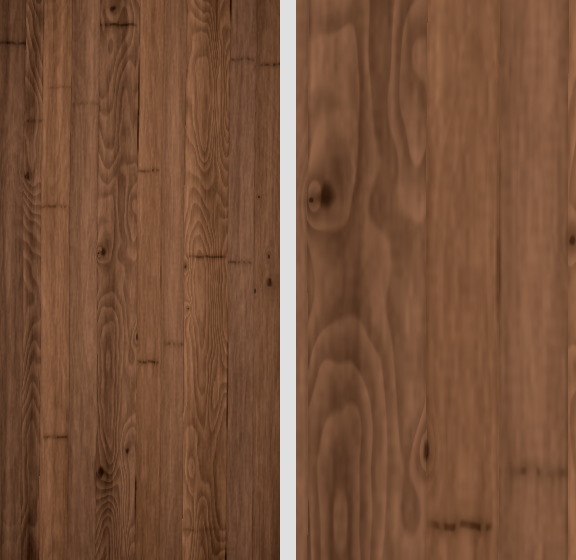
Left, the full canvas; right, a detail of the centre.
Reproduce this texture procedurally as a WebGL 2 fragment shader.

```glsl
#version 300 es
precision highp float;

#define PLANKS 9.5
#define LEAN 0.011
#define KNOTS 13
#define RING_COUNT 13.0
#define FIGURE_DEPTH 0.26
#define GRAIN_DEPTH 0.62
#define PORE_DEPTH 0.30
#define SEAM_DEPTH 0.17
#define BAR_CHANCE 0.42
#define BASE_TONE 0.84
#define DARK_WOOD vec3(0.25, 0.145, 0.08)
#define LIGHT_WOOD vec3(0.57, 0.395, 0.285)

uniform vec2 u_resolution;
out vec4 fragColor;

float hash(vec2 p) {
    return fract(sin(dot(p, vec2(127.1, 311.7))) * 43758.5453);
}

float noise(vec2 p) {
    vec2 i = floor(p), f = fract(p);
    f = f * f * (3.0 - 2.0 * f);
    return mix(mix(hash(i), hash(i + vec2(1, 0)), f.x),
               mix(hash(i + vec2(0, 1)), hash(i + vec2(1, 1)), f.x), f.y);
}

float fbm(vec2 p) {
    float sum = 0.0, gain = 0.5;
    for (int i = 0; i < 3; i++) {
        sum += gain * noise(p);
        p = p * 2.03 + 17.3;
        gain *= 0.5;
    }
    return sum;
}

// Seam to the right of plank k, in canvas widths
float seam(float k) {
    return (k + 0.15 + 0.7 * hash(vec2(k, 4.7))) / PLANKS;
}

// Short dark band across a plank: x = soft stain, y = ragged core
vec2 crossBar(float u, float y, float id) {
    float row = y * 1.25 + hash(vec2(id, 8.1));
    float cell = floor(row);
    vec2 key = vec2(id, cell + 30.0);
    float d = (fract(row) - mix(0.25, 0.75, hash(key))) / 1.25;
    d += 0.006 * (noise(vec2(u * 7.0, cell + id * 5.0)) - 0.5);
    float present = step(hash(key + 3.3), BAR_CHANCE) * mix(0.3, 1.0, hash(key + 6.1));
    float reach = smoothstep(0.52, 0.36, abs(u - 0.2 * (hash(key + 9.4) - 0.5)));
    float ragged = smoothstep(0.2, 0.7, noise(vec2(u * 14.0, id + cell * 3.0)));
    return present * reach * vec2(exp(-d * d * 7000.0), ragged * smoothstep(0.007, 0.001, abs(d)));
}

void main() {
    vec2 p = gl_FragCoord.xy / u_resolution.x;
    float height = u_resolution.y / u_resolution.x;
    vec2 view = 2.0 * gl_FragCoord.xy / u_resolution - 1.0;

    // Locate the plank
    float x = p.x - LEAN * (p.y - 1.0) + 0.008 * (noise(vec2(p.y * 1.6, 2.0)) - 0.5);
    float id = floor(x * PLANKS);
    id += step(seam(id), x);
    float left = seam(id - 1.0), right = seam(id);
    float u = (x - left) / (right - left) - 0.5;
    float seed = hash(vec2(id, 1.9));
    float figured = mod(id, 3.0) == 1.0 ? 1.0 : 0.25 * hash(vec2(id, 6.3));

    // Knots stain the wood and bend the grain around them
    float knotStain = 0.0, swirl = 0.0, push = 0.0;
    for (int i = 0; i < KNOTS; i++) {
        vec2 key = vec2(float(i), 12.0);
        vec2 center = vec2(hash(key), hash(key + 5.1) * height);
        float size = mix(0.004, 0.016, pow(hash(key + 2.7), 3.0));
        vec2 q = (p - center) / size;
        float bend = exp(-dot(q * vec2(0.3, 0.13), q * vec2(0.3, 0.13)));
        swirl += bend;
        push += bend * sign(q.x) * size * smoothstep(0.0, 1.5, abs(q.x));
        q += 0.8 * (vec2(noise(p * 70.0), noise(p * 70.0 + 40.0)) - 0.5);
        float d = length(q * vec2(1.0, mix(0.35, 0.9, hash(key + 7.9))));
        knotStain += 0.5 * smoothstep(1.1, 0.3, d) + 0.2 * exp(-d * d * 0.2);
    }

    // Growth rings as contours of a smooth, stretched field
    vec2 local = vec2(x - push, p.y) + vec2(seed * 31.0, seed * 57.0);
    float field = noise(local * vec2(11.0, 1.5)) + 0.25 * noise(local * vec2(24.0, 4.5));
    field += 0.05 * noise(local * vec2(45.0, 16.0));
    float ring = fract(field * RING_COUNT * mix(0.6, 1.0, figured) + u * 2.0 + swirl * 1.6);
    float rings = smoothstep(0.0, 0.75, ring) * smoothstep(1.0, 0.82, ring) - 0.45;

    // Dark heartwood ribbon wandering along figured planks
    float wander = 0.6 * (noise(vec2(p.y * 2.0, seed * 90.0)) - 0.5);
    float ribbon = exp(-pow((u - wander) * 3.0, 2.0));
    ribbon *= 0.35 + 0.9 * fbm(local * vec2(14.0, 2.2));

    // Streaks run the length of the board; fibres and pores break up sooner
    float streaks = fbm(local * vec2(34.0, 0.45)) - 0.44;
    float fibres = noise(local * vec2(115.0, 3.0)) - 0.5;
    float pores = noise(local * vec2(220.0, 22.0)) - 0.5;
    float flecks = noise(local * vec2(190.0, 90.0)) - 0.5;
    float cloud = fbm(vec2(x * 6.0, p.y * 2.0) + seed * 40.0) - 0.44;

    float tone = BASE_TONE - 0.23 * view.x * view.x - 0.24 * view.y * view.y;
    tone += 0.06 * view.y + 0.22 * (seed - 0.5) + 0.25 * cloud + GRAIN_DEPTH * streaks;
    tone += PORE_DEPTH * (0.6 * fibres + 0.6 * pores + 0.35 * flecks);
    tone -= FIGURE_DEPTH * mix(0.2, 1.0, figured) * rings;
    tone -= 0.48 * figured * ribbon;

    // Seams with occasional open cracks
    float edge = min(x - left, right - x);
    float nearest = x - left < right - x ? id - 1.0 : id;
    float open = noise(vec2(p.y * 4.0, nearest * 7.3));
    float line = smoothstep(0.0055, 0.0005, edge);
    tone -= SEAM_DEPTH * line * mix(0.2, 1.3, open) + 0.05 * exp(-edge * 90.0);
    tone -= 0.6 * line * smoothstep(0.84, 0.95, open);

    vec2 bar = crossBar(u, p.y, id);
    tone -= 0.28 * bar.x + 0.38 * bar.y + knotStain;

    vec3 color = mix(DARK_WOOD, LIGHT_WOOD, clamp(tone, -0.45, 1.15));
    color += vec3(0.008, 0.0, -0.010) * (2.0 * hash(vec2(id, 9.2)) - 1.0);
    fragColor = vec4(color, 1.0);
}
```
